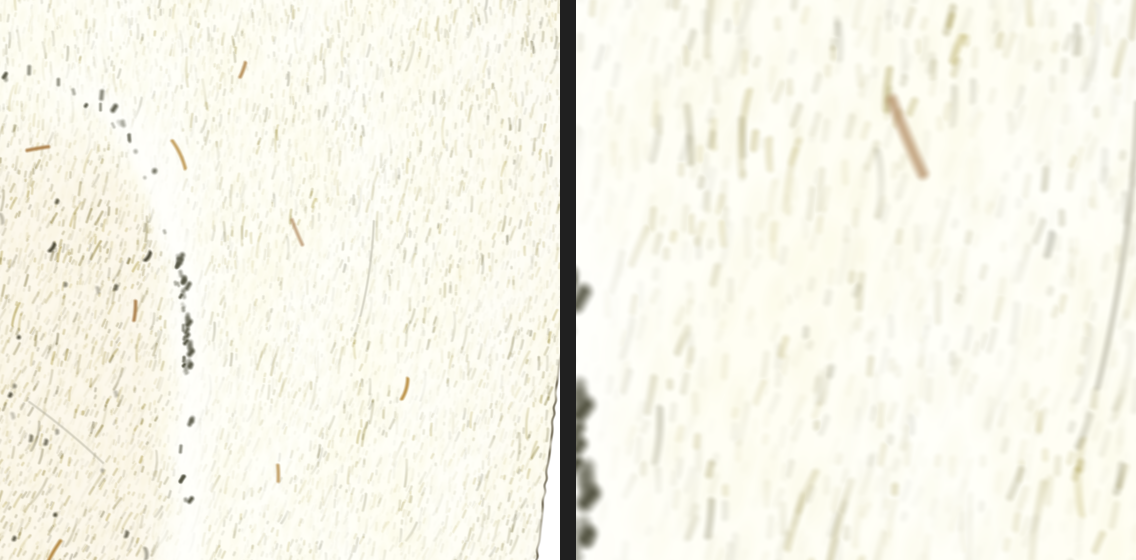
Left, the full canvas; right, a detail of the centre.
Give the GLSL for this texture, as a Shadertoy shader.

```glsl
// Cream fibre paper with a faint tan stain, a speckled stain rim and a cut edge.

vec2 hash2(vec2 p) {
    vec3 a = fract(vec3(p.xyx) * vec3(0.1031, 0.1030, 0.0973));
    a += dot(a, a.yzx + 33.33);
    return fract((a.xx + a.yz) * a.zy);
}

// Distance to the nearest jittered cell point, 0 to about 1
float cellular(vec2 p) {
    float nearest = 2.0;
    for (int j = -1; j <= 1; j++)
    for (int i = -1; i <= 1; i++) {
        vec2 cell = floor(p) + vec2(i, j);
        nearest = min(nearest, length(cell + hash2(cell) - p));
    }
    return nearest;
}

// Soft curved stroke; lean is its angle clockwise from vertical
float stroke(vec2 p, float lean, float halfLength, float width, float bend) {
    float c = cos(lean), s = sin(lean);
    vec2 q = vec2(c * p.x - s * p.y, s * p.x + c * p.y);
    q.x += bend * q.y * q.y;
    q.y -= clamp(q.y, -halfLength, halfLength);
    return 1.0 - smoothstep(0.0, width, length(q));
}

// One layer of scattered fibres, returned as absorbed light
vec3 fibres(vec2 uv, vec2 cellSize, float width, float lean, float seed) {
    vec3 ink = vec3(0.0);
    for (int j = -1; j <= 1; j++)
    for (int i = -1; i <= 1; i++) {
        vec2 cell = floor(uv / cellSize) + vec2(i, j);
        vec2 place = hash2(cell + seed);
        vec2 look = hash2(cell + seed + 71.3);
        vec2 kind = hash2(cell + seed + 137.9);
        float mask = stroke(uv - (cell + place) * cellSize, lean + (look.x - 0.5) * 0.5,
                            cellSize.y * mix(0.05, 0.45, look.y), width, (kind.y - 0.5) * 12.0);
        vec3 tint = mix(vec3(0.16, 0.19, 0.34), vec3(0.28, 0.28, 0.30), kind.y);
        ink = max(ink, tint * mask * pow(kind.x, 2.5));
    }
    return ink;
}

// Point on the rounded stain rim; negative angles run straight down
vec2 rimPoint(float a) {
    float up = max(a, 0.0);
    return vec2(0.335 * pow(cos(up), 0.8), 0.3 + 0.56 * (a < 0.0 ? a : pow(sin(up), 0.8)));
}

void mainImage(out vec4 fragColor, in vec2 fragCoord) {
    vec2 uv = fragCoord / iResolution.xy;

    // Stain shape: signed radial distance to a superellipse
    vec2 p = vec2(uv.x, max(uv.y - 0.3, 0.0)) + 1e-4;
    vec2 k = pow(p / vec2(0.335, 0.56), vec2(2.5));
    float rim = (1.0 - 1.0 / pow(k.x + k.y, 0.4)) * length(p);
    rim += 0.006 * sin(uv.y * 31.0 + 2.0 * sin(uv.x * 23.0));
    float stain = smoothstep(0.0, -0.10, rim) * smoothstep(0.9, 0.6, uv.y);
    float halo = smoothstep(-0.045, 0.0, rim) * (1.0 - smoothstep(0.0, 0.07, rim));
    halo *= smoothstep(0.0, 0.22, uv.x);

    // Paper tone with slow layered waves and stretched mottling
    float waves = 0.5 + 0.25 * sin(uv.x * 19.0 + 2.0 * sin(uv.y * 7.0))
                      + 0.25 * sin(uv.x * 37.0 - uv.y * 9.0 + 1.5 * sin(uv.y * 17.0));
    vec2 slanted = uv - vec2(0.15 * uv.y, 0.0);
    float mottle = 1.0 - smoothstep(0.1, 0.6, cellular(slanted * vec2(55.0, 24.0)));
    float clump = 1.0 - smoothstep(0.15, 0.75, cellular(slanted * vec2(22.0, 9.0) + 7.0));
    float rightTone = smoothstep(0.72, 1.0, uv.x);
    vec3 col = mix(vec3(1.0, 0.996, 0.950), vec3(1.0, 1.0, 0.975), 1.0 - waves);
    col = mix(col, vec3(0.988, 0.966, 0.910), 0.8 * stain + 0.2 * rightTone);
    col -= vec3(0.007, 0.009, 0.024) * mottle;
    col = mix(col, vec3(1.0, 1.0, 0.988), 0.85 * halo);

    // Fibres lean right, more strongly toward the bottom, and gather in clumps
    float lean = mix(0.32, 0.04, uv.y) + 0.14 * stain;
    float amount = 0.10 + 0.20 * waves + 0.45 * clump + 0.42 * stain + 0.18 * rightTone;
    amount *= 1.0 - 0.92 * halo;
    vec3 ink = fibres(uv, vec2(0.028, 0.060), 0.0046, lean, 3.0)
             + fibres(uv, vec2(0.014, 0.028), 0.0046, lean, 19.0)
             + 0.7 * fibres(uv, vec2(0.010, 0.014), 0.0044, lean, 47.0);
    col -= ink * amount;

    // Dark specks along the rim, densest on its upright side
    for (int i = 0; i < 64; i++) {
        vec2 h = hash2(vec2(i, 5.0)), g = hash2(vec2(i, 29.0));
        float a = i < 34 ? mix(0.01, 0.36, h.x) : mix(-0.40, 1.56, h.x);
        float spread = i < 34 ? 0.014 : 0.036;
        vec2 centre = rimPoint(a) + (g - 0.5) * spread;
        float mask = stroke(uv - centre, (h.y - 0.5) * 1.4, 0.006 * g.y, 0.005 + 0.004 * g.x, 0.0);
        col = mix(col, vec3(0.32, 0.32, 0.25), mask * mix(0.2, 0.95, h.y));
    }

    // Loose specks inside the stain
    for (int i = 0; i < 20; i++) {
        vec2 h = hash2(vec2(i, 83.0)), g = hash2(vec2(i, 97.0));
        float mask = stroke(uv - h * vec2(0.3, 0.66), g.x - 0.4, 0.012 * g.y * g.y, 0.007, 20.0);
        col = mix(col, vec3(0.28, 0.27, 0.20), mask * mix(0.2, 0.95, g.x));
    }

    // A few brown and ochre hairs, spread by a low-discrepancy sequence
    for (int i = 0; i < 8; i++) {
        vec2 h = hash2(vec2(i, 211.0)), g = hash2(vec2(i, 223.0));
        vec2 centre = fract(vec2(0.10, 0.735) + float(i) * vec2(0.755, 0.570));
        centre.x *= mix(0.9, 0.6, g.y);
        float mask = stroke(uv - centre, i == 0 ? 1.4 : (h.x - 0.4) * 1.6,
                            mix(0.008, 0.028, h.y), 0.0062, (g.x - 0.5) * 16.0);
        vec3 hair = mix(vec3(0.74, 0.57, 0.24), vec3(0.66, 0.49, 0.32), g.y);
        col = mix(col, hair, mask * mix(0.35, 0.95, centre.x < 0.3 ? 1.0 : g.x));
    }

    // Two long faint grey hairs
    float longHair = stroke(uv - vec2(0.12, 0.23), -0.88, 0.085, 0.004, 0.4)
                   + stroke(uv - vec2(0.66, 0.52), 0.14, 0.085, 0.004, 0.6);
    col = mix(col, vec3(0.66, 0.65, 0.58), 0.45 * longHair);

    // Cut edge: rough dark line with white beyond
    float edge = uv.x - 0.958 - 0.118 * uv.y - 0.0012 * sin(uv.y * 130.0 + 3.0 * sin(uv.y * 47.0));
    col = mix(col, vec3(1.0), smoothstep(-0.001, 0.003, edge));
    float edgeInk = 0.6 + 0.25 * sin(uv.y * 83.0 + 2.0 * sin(uv.y * 61.0));
    col = mix(col, vec3(0.36, 0.33, 0.25), edgeInk * (1.0 - smoothstep(0.0, 0.004, abs(edge))));

    fragColor = vec4(clamp(col, 0.0, 1.0), 1.0);
}
```
